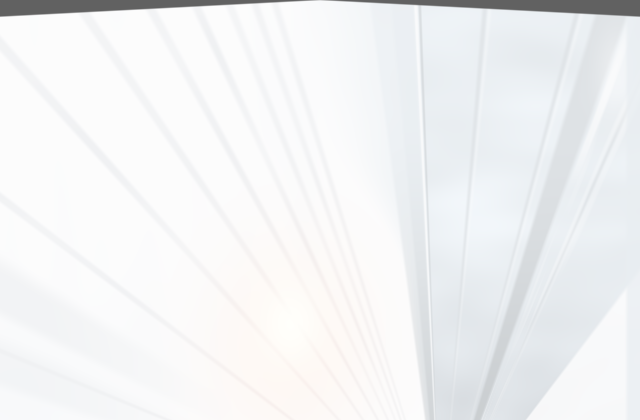
This background is drawn by a WebGL 1 fragment shader. Its source:

```glsl
precision highp float;
// Pale bridge cables and glass fanning out from a low vanishing point, with a warm sun glow.

uniform vec2 u_resolution;

// Layout, in canvas heights
const float ASPECT = 1.524;
const vec2 VANISH = vec2(1.048, -0.268);
const vec2 SUN = vec2(0.692, 0.228);
const float ROOF_SLOPE = 0.0521;
const float SIDE_STRIP_X = 1.492;

// Cables: evenly spaced in inverse slope
const float CABLE_FIRST = 3.205;
const float CABLE_STEP = 0.349;
const float CABLE_LAST = 8.0;

// Colours
const vec3 ROOF = vec3(0.38);
const vec3 PAPER = vec3(0.988, 0.988, 0.990);
const vec3 HAZE = vec3(0.930, 0.948, 0.960);
const vec3 GLASS = vec3(0.912, 0.931, 0.946);
const vec3 GLASS_LOW = vec3(0.855, 0.873, 0.890);
const vec3 BEAM = vec3(0.865, 0.880, 0.892);
const vec3 BEAM_LOW = vec3(0.785, 0.800, 0.810);
const vec3 CABLE = vec3(0.938, 0.943, 0.950);
const vec3 CABLE_WARM = vec3(0.975, 0.925, 0.910);
const vec3 HALO = vec3(1.0, 0.962, 0.935);
const vec3 SUN_CORE = vec3(1.0, 1.0, 0.985);

vec2 gradientAt(vec2 cell) {
  float a = 6.2832 * fract(sin(dot(cell, vec2(127.1, 311.7))) * 4375.85);
  return vec2(cos(a), sin(a));
}

// Gradient noise, roughly -0.7 to 0.7
float noise(vec2 p) {
  vec2 i = floor(p), f = fract(p);
  vec2 w = f * f * f * (f * (f * 6.0 - 15.0) + 10.0);
  vec2 e = vec2(1.0, 0.0);
  float low = mix(dot(gradientAt(i), f), dot(gradientAt(i + e), f - e), w.x);
  float high = mix(dot(gradientAt(i + e.yx), f - e.yx), dot(gradientAt(i + 1.0), f - 1.0), w.x);
  return mix(low, high, w.y);
}

float band(float x, float lo, float hi, float soft) {
  return smoothstep(lo - soft, lo + soft, x) - smoothstep(hi - soft, hi + soft, x);
}

float blob(vec2 p, vec2 center, vec2 radius) {
  vec2 d = (p - center) / radius;
  return exp(-dot(d, d));
}

void main() {
  vec2 p = gl_FragCoord.xy / u_resolution * vec2(ASPECT, 1.0);
  float px = 1.0 / u_resolution.y;
  float rise = p.y - VANISH.y;
  float m = (VANISH.x - p.x) / rise;          // fan slope: positive to the left
  float aa = px * (1.0 + abs(m)) / rise;      // one pixel in fan units
  float low = 1.0 - p.y;

  // Paper with faint upright reflections
  float upright = noise(vec2(p.x * 9.0, p.y * 2.0 + 4.0));
  vec3 color = PAPER - vec3(0.012, 0.009, 0.005) * max(upright, 0.0);
  float hazeEdge = mix(0.13, 0.31, smoothstep(0.30, 0.70, p.y));
  float haze = 1.0 - smoothstep(0.10, hazeEdge, m);
  color = mix(color, HAZE, haze * (0.65 + 0.3 * noise(p * 4.0)));

  // Broad soft shadows in the lower left
  float corner = 1.0 - smoothstep(0.05, 0.62, p.x);
  float shadow = band(m, 1.62, 2.02, 0.08) + 0.8 * band(m, 2.3, 3.0, 0.15);
  color = mix(color, CABLE, 0.75 * shadow * corner);
  color = mix(color, HAZE, 0.25 * corner * smoothstep(0.65, 0.95, low));

  // Cloudy glass panes right of the pylon
  float pane = 1.0 - smoothstep(0.045 - aa, 0.045 + aa, m);
  float cloud = noise(vec2(m * 3.0 + 2.0, p.y * 7.0)) + 0.5 * noise(p * vec2(5.0, 15.0));
  vec3 glass = mix(GLASS, GLASS_LOW, smoothstep(0.55, 1.05, low));
  glass += 0.035 * cloud;
  glass += 0.028 * blob(p, vec2(1.19, 0.78), vec2(0.16, 0.06));
  glass += 0.025 * blob(p, vec2(1.15, 0.50), vec2(0.14, 0.09));
  color = mix(color, glass, 0.88 * pane);

  // Pylon strip with a bright edge line
  vec3 pylon = mix(GLASS, BEAM_LOW, smoothstep(0.25, 1.1, low));
  color = mix(color, pylon, 0.5 * band(m, 0.050, 0.132, 0.003 + aa));
  color = mix(color, pylon, 0.6 * band(m, 0.050, 0.092, 0.003 + aa));
  color = mix(color, PAPER, 0.7 * band(m, 0.043, 0.049, aa));
  color = mix(color, BEAM_LOW, 0.5 * band(m, 0.036, 0.041, aa));

  // Fine mullions over the glass
  for (int i = 0; i < 3; i++) {
    float c = -0.085 - 0.178 * float(i);
    color = mix(color, BEAM, 0.65 * band(m, c - 0.005, c + 0.004, 0.002 + aa));
    color = mix(color, PAPER, 0.35 * band(m, c - 0.013, c - 0.007, 0.002 + aa));
  }

  // Main beam and the streaks of light beside it
  vec3 beam = mix(BEAM, BEAM_LOW, smoothstep(0.3, 1.05, low));
  color = mix(color, beam, 0.9 * band(m, -0.362, -0.300, 0.004 + aa));
  float streak = max(noise(vec2(m * 45.0, p.y * 3.0 + 1.0)), 0.0);
  color = mix(color, PAPER, 1.2 * streak * band(m, -0.47, -0.365, 0.01));
  color = mix(color, PAPER, 0.6 * band(m, -0.388, -0.370, 0.004) * band(p.y, 0.6, 0.82, 0.08));
  color = mix(color, PAPER, 0.45 * blob(p, vec2(1.47, 0.82), vec2(0.05, 0.11)));

  // White wedge and shaded strip at the right
  float wedge = 1.0 - smoothstep(-0.775, -0.750, m);
  color = mix(color, PAPER, 0.85 * wedge);
  color = mix(color, GLASS, 0.75 * smoothstep(-0.006, 0.006, p.x - SIDE_STRIP_X));

  // Sun halo
  float halo = blob(p, SUN - vec2(0.0, 0.05), vec2(0.20, 0.25));
  color = mix(color, HALO, 0.75 * halo * smoothstep(0.04, 0.20, m));

  // Cable fan: pick the nearest cable, tinted warm near the sun
  float index = floor((CABLE_FIRST - 1.0 / max(m, 0.05)) / CABLE_STEP + 0.5);
  index = clamp(index, 0.0, CABLE_LAST);
  float center = 1.0 / (CABLE_FIRST - CABLE_STEP * index);
  float halfWidth = 0.003 + 0.012 * center;
  float cable = band(m, center - halfWidth, center + halfWidth, 0.003 + aa);
  float fade = 0.75 + 0.5 * noise(vec2(index * 3.7, p.y * 4.0));
  color = mix(color, mix(CABLE, CABLE_WARM, halo), cable * fade);

  // Sun core
  color = mix(color, SUN_CORE, 0.95 * blob(p, SUN, vec2(0.075, 0.10)));

  // Dark roof above a shallow gable
  float gable = p.y - 1.0 + ROOF_SLOPE * abs(p.x - 0.5 * ASPECT);
  color = mix(color, ROOF, smoothstep(-px, px, gable));

  gl_FragColor = vec4(clamp(color, 0.0, 1.0), 1.0);
}
```
